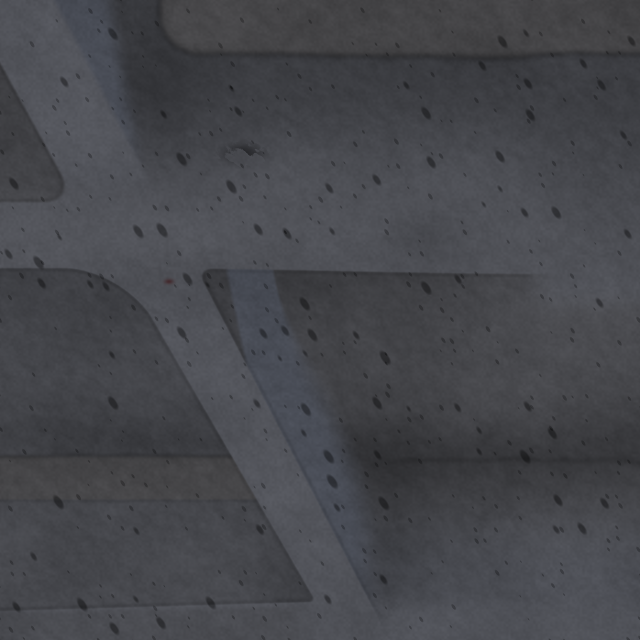
Give the GLSL for this texture, as a WebGL 1 fragment shader.

```glsl
precision highp float;
// Weathered concrete ribs crossing in front of shadowed, pitted recesses.
uniform vec2 u_resolution;

float hash(vec2 p) {
  vec3 q = fract(vec3(p.xyx) * 0.1031);
  q += dot(q, q.yzx + 33.33);
  return fract((q.x + q.y) * q.z);
}

float noise(vec2 p) {
  vec2 i = floor(p), f = fract(p);
  f = f * f * (3.0 - 2.0 * f);
  return mix(mix(hash(i), hash(i + vec2(1, 0)), f.x),
             mix(hash(i + vec2(0, 1)), hash(i + vec2(1, 1)), f.x), f.y);
}

float fbm(vec2 p) {
  float sum = 0.0, amp = 0.5;
  for (int i = 0; i < 5; i++) {
    sum += amp * noise(p);
    p = mat2(1.6, 1.2, -1.2, 1.6) * p + 7.3;
    amp *= 0.5;
  }
  return sum;
}

// Signed distance to the line a-b, positive on its right when facing b.
float side(vec2 p, vec2 a, vec2 b) {
  vec2 d = normalize(b - a);
  return dot(p - a, vec2(d.y, -d.x));
}

// Intersection of two half planes with a rounded corner.
float roundMax(float a, float b, float r) {
  vec2 u = max(vec2(a, b) + r, 0.0);
  return min(max(a, b), -r) + length(u);
}

float inside(float d, float soft) { return 1.0 - smoothstep(-soft, soft, d); }

float spot(vec2 p, vec2 center, vec2 size) {
  vec2 d = (p - center) / size;
  return exp(-dot(d, d));
}

float seam(float d, float width) { return exp(-d * d / (width * width)); }

// Scattered elongated pits; returns darkness.
float pits(vec2 p, float scale, float density) {
  vec2 g = p * scale, cell = floor(g);
  float h = hash(cell + scale);
  vec2 c = 0.3 + 0.4 * vec2(hash(cell + 11.7), hash(cell + 37.1));
  vec2 d = fract(g) - c;
  d.x += d.y * 0.5;
  float r = 0.07 + 0.15 * hash(cell + 71.3);
  return step(h, density) * inside(length(d * vec2(1.3, 0.8)) - r, 0.07);
}

vec3 concrete(float shade, float warmth) {
  return shade * mix(vec3(0.97, 1.0, 1.09), vec3(1.01, 1.0, 1.025), warmth);
}

vec3 upperWall(vec2 p, float wobble) {
  float s = mix(0.312, 0.235, smoothstep(0.64, 0.90, p.y + wobble));
  s += 0.022 * spot(p, vec2(0.46, 0.74), vec2(0.08, 0.06));
  s += 0.022 * spot(p, vec2(0.70, 0.73), vec2(0.12, 0.08));
  s += 0.018 * spot(p, vec2(0.15, 0.63), vec2(0.28, 0.08));
  s -= 0.020 * spot(p, vec2(0.66, 0.635), vec2(0.07, 0.04));
  s -= 0.035 * spot(p, vec2(0.25, 0.88), vec2(0.07, 0.13));
  s -= 0.020 * spot(p, vec2(0.98, 0.68), vec2(0.12, 0.15));
  vec3 col = concrete(s, 0.25);
  float band = roundMax(0.914 - p.y + wobble * 0.1, 0.25 - p.x, 0.06);
  col = mix(col, concrete(0.267, 0.9), inside(band, 0.006));
  return col * (1.0 - 0.20 * seam(band, 0.006));
}

vec3 lowerLeft(vec2 p, float wobble) {
  float s = 0.252 + 0.022 * seam(p.y - 0.43, 0.07);
  s = mix(0.278, s, smoothstep(0.12, 0.30, p.y));
  s -= 0.016 * seam(p.y - 0.31, 0.03);
  s -= 0.03 * spot(p, vec2(0.46, 0.10), vec2(0.05, 0.10));
  float lines = seam(p.y - 0.288 + wobble * 0.06, 0.004);
  lines += 0.5 * seam(p.y - 0.219 + wobble * 0.06, 0.003);
  float band = smoothstep(0.217, 0.222, p.y) * inside(p.y - 0.287, 0.004);
  return concrete(s + 0.008 * band, 0.3 + 0.6 * band) * (1.0 - 0.16 * lines);
}

vec3 lowerRight(vec2 p, float wobble) {
  float s = 0.277 - 0.055 * seam(p.y - 0.285 + wobble * 0.3, 0.065);
  s -= 0.040 * spot(p, vec2(0.49, 0.57), vec2(0.26, 0.07));
  s -= 0.035 * spot(p, vec2(0.61, 0.20), vec2(0.08, 0.15));
  s -= 0.025 * spot(p, vec2(0.53, 0.40), vec2(0.07, 0.13));
  s += 0.035 * spot(p, vec2(0.92, 0.11), vec2(0.14, 0.09));
  s += 0.028 * spot(p, vec2(0.68, 0.02), vec2(0.25, 0.04));
  s += 0.018 * spot(p, vec2(0.92, 0.52), vec2(0.15, 0.12));
  float crack = seam(p.y - 0.280 + wobble * 0.25, 0.005) * smoothstep(0.56, 0.65, p.x);
  return concrete(s, 0.5 - 0.4 * inside(p.y - 0.18, 0.08)) * (1.0 - 0.13 * crack);
}

void main() {
  vec2 p = gl_FragCoord.xy / u_resolution;
  float aa = 0.0018;
  float stain = fbm(p * 9.0) - 0.48;
  float wobble = stain * 0.14;
  vec3 front = concrete(0.328, 0.2);
  vec3 flank = concrete(0.298, 0.0) * vec3(0.98, 1.0, 1.03);

  // Upper wall, beam face and the rising rib
  vec3 col = upperWall(p, wobble);
  float ribEdge = side(p, vec2(0.195, 0.79), vec2(0.085, 1.0));
  float flankEdge = side(p, vec2(0.215, 0.75), vec2(0.17, 1.0));
  float above = smoothstep(0.70, 0.80, p.y);
  col = mix(col, flank, inside(flankEdge, 0.018) * above);
  col = mix(col, front, inside(ribEdge, 0.006) * smoothstep(0.66, 0.76, p.y));
  float notch = roundMax(side(p, vec2(0.1, 0.72), vec2(0.0, 0.902)), 0.684 - p.y, 0.045);
  vec3 notchCol = concrete(0.248 + 0.018 * inside(p.y - 0.74, 0.06), 0.5);
  col = mix(col, notchCol, inside(notch, aa * 1.5));

  // Falling rib below the beam
  float ribLeft = side(p, vec2(0.488, 0.069), vec2(0.221, 0.531));
  float ribRight = side(p, vec2(0.573, 0.069), vec2(0.326, 0.544));
  float beamBase = 0.581 - 0.009 * smoothstep(0.2, 0.85, p.x);
  float below = p.y - beamBase;
  col = mix(col, concrete(0.322, 0.2), inside(p.y - 0.56, 0.04));

  // Left recess
  float left = roundMax(roundMax(below, ribLeft, 0.08), 0.045 - p.y + 0.03 * p.x, 0.01);
  col = mix(col, lowerLeft(p, wobble), inside(left, aa));
  col = mix(col, concrete(0.292, 0.3), inside(p.y - 0.043 - 0.02 * p.x, 0.006) * inside(p.x - 0.47, 0.03));

  // Right recess with the shaded flank of the rib
  float right = roundMax(below, -ribRight, 0.022);
  float drop = (0.573 - p.y) / 0.5;
  float flankX = 0.423 + 0.15 * smoothstep(-0.1, 0.85, drop);
  float blur = mix(0.003, 0.028, smoothstep(0.05, 0.4, drop));
  vec3 recess = mix(lowerRight(p, wobble), flank, inside(p.x - flankX, blur));
  float gap = inside(p.x - 0.355 - 0.21 * max(0.573 - p.y, 0.0), 0.004);
  recess = mix(recess, concrete(0.245, 0.4), gap * smoothstep(0.38, 0.42, p.y));
  float openEdge = 1.0 - smoothstep(0.80, 0.88, p.x) * smoothstep(0.50, 0.56, p.y);
  float foot = smoothstep(0.02, 0.08, p.y);
  col = mix(col, recess, inside(right, aa) * openEdge * mix(0.35, 1.0, foot));

  // Thin shadow lines along the recess rims
  float rim = seam(left + 0.003, 0.003) + seam(notch + 0.003, 0.003);
  rim += seam(right + 0.003, 0.003) * openEdge * foot;
  col *= 1.0 - 0.10 * rim;

  // Stains, grain and pits
  float rough = smoothstep(0.34, 0.24, col.g) * 0.5 + 0.5;
  float streak = fbm(mat2(0.8, 0.6, -0.6, 0.8) * p * vec2(55.0, 90.0)) - 0.48;
  col *= 1.0 + 0.20 * stain + 0.20 * rough * streak + 0.07 * (noise(p * 260.0) - 0.5);
  float dark = 0.38 * pits(p, 26.0, 0.13) + 0.26 * pits(p + 0.37, 58.0, 0.13);
  dark += 0.5 * spot(p, vec2(0.38, 0.76), vec2(0.03, 0.015)) * smoothstep(0.0, 0.15, streak);
  col *= 1.0 - dark;
  col = mix(col, vec3(0.25, 0.13, 0.14), 0.8 * spot(p, vec2(0.264, 0.56), vec2(0.007, 0.004)));
  gl_FragColor = vec4(col, 1.0);
}
```
